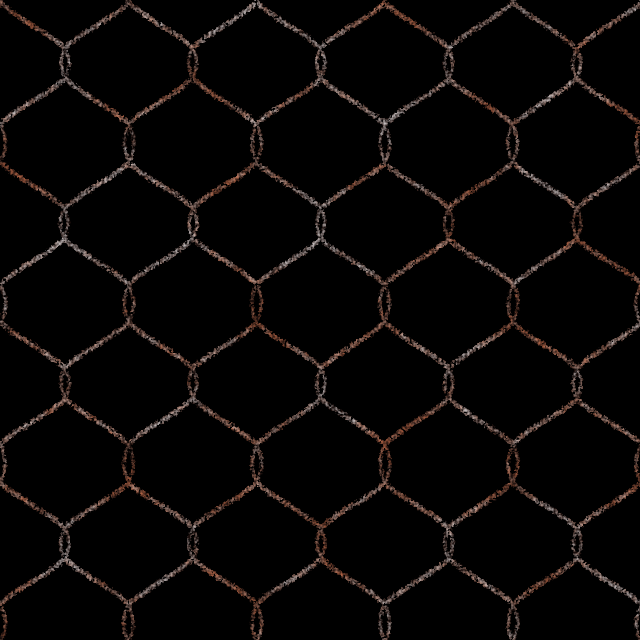
Give the GLSL for this pattern, as a Shadertoy shader.

```glsl
#define REPEATS vec2(5.0, 4.0)
#define OFFSET vec2(0.006, 0.104)
#define WIRE_RADIUS 0.0054
#define LINK_RADIUS 0.0042
#define TALL_LINK vec2(0.037, 0.118)
#define SHORT_LINK vec2(0.031, 0.093)
#define BEND 0.32
#define GRAIN 290.0
#define WANDER 0.0016
#define RUST_AMOUNT 0.52

const float HALF_PI = 1.570796;
const vec3 SHADOW = vec3(0.10, 0.055, 0.045);
const vec3 STEEL = vec3(0.70, 0.67, 0.67);
const vec3 RUST = vec3(0.64, 0.36, 0.25);

// Unit gradient for a lattice point
vec2 gradientAt(vec2 cell) {
    vec3 h = fract(cell.xyx * vec3(0.1031, 0.1030, 0.0973));
    h += dot(h, h.yzx + 33.33);
    float angle = 4.0 * HALF_PI * fract((h.x + h.y) * h.z);
    return vec2(cos(angle), sin(angle));
}

float gradientNoise(vec2 p) {
    vec2 i = floor(p), f = fract(p);
    vec2 u = f * f * f * (f * (f * 6.0 - 15.0) + 10.0);
    vec2 e = vec2(0.0, 1.0);
    float low = mix(dot(gradientAt(i), f),
                    dot(gradientAt(i + e.yx), f - e.yx), u.x);
    float high = mix(dot(gradientAt(i + e.xy), f - e.xy),
                     dot(gradientAt(i + 1.0), f - 1.0), u.x);
    return mix(low, high, u.y);
}

// Horizontal position of a strand from a tall link (y = 0) to a short one (y = 0.5)
float strand(float y) {
    float fromShort = 0.5 - y;
    if (y < TALL_LINK.y)
        return -TALL_LINK.x * cos(HALF_PI * y / TALL_LINK.y);
    if (fromShort < SHORT_LINK.y)
        return 0.5 + SHORT_LINK.x * cos(HALF_PI * fromShort / SHORT_LINK.y);
    float t = (y - TALL_LINK.y) / (0.5 - TALL_LINK.y - SHORT_LINK.y);
    return 0.5 * mix(t, smoothstep(0.0, 1.0, t), BEND);
}

// Distance to the mesh in canvas units (x) and link coverage (y)
vec2 mesh(vec2 uv) {
    vec2 p = uv * REPEATS - OFFSET;
    p = abs(fract(p + 0.5) - 0.5);
    float x = strand(p.y);
    float e = 0.004;
    float slope = (strand(p.y + e) - strand(p.y - e)) / (2.0 * e);
    slope *= REPEATS.y / REPEATS.x;
    // Neighbouring strands are mirrored across the link axes
    float gap = min(abs(p.x - x), min(abs(p.x + x), abs(1.0 - x - p.x)));
    float link = 1.0 - smoothstep(TALL_LINK.y - 0.01, TALL_LINK.y + 0.01, p.y)
               + smoothstep(0.49 - SHORT_LINK.y, 0.51 - SHORT_LINK.y, p.y);
    return vec2(gap / REPEATS.x * inversesqrt(1.0 + slope * slope), link);
}

void mainImage(out vec4 fragColor, in vec2 fragCoord) {
    vec2 uv = fragCoord / iResolution.y;
    float pixel = 1.0 / iResolution.y;

    // Slight hand-bent wander
    vec2 bent = uv + WANDER * vec2(gradientNoise(uv * 13.0),
                                   gradientNoise(uv * 13.0 + 41.7));
    vec2 wire = mesh(bent);
    float radius = mix(WIRE_RADIUS, LINK_RADIUS, wire.y);
    float across = wire.x / radius;
    float profile = 1.0 - across * across;

    // Pitted, ragged coverage
    float pits = gradientNoise(uv * GRAIN + 7.3)
               + 0.7 * gradientNoise(uv * GRAIN * 0.53 + 19.1);
    float soft = 0.1 + 0.6 * pixel / radius;
    float cover = smoothstep(-soft, soft,
                             profile - 0.45 - 0.08 * wire.y + 1.35 * pits);

    // Light along the core, broken by grain and worn stretches
    float speckle = gradientNoise(uv * GRAIN * 0.87 + 63.9);
    float wear = gradientNoise(uv * 31.0 + 5.2);
    float tone = 0.20 + 0.38 * max(profile, 0.0) + 0.85 * speckle
               + 0.35 * wear - 0.13 * wire.y;

    // Rust in broad patches with fine flecks
    float patches = 1.1 * gradientNoise(uv * 8.3 + 27.4)
                  + 0.7 * gradientNoise(uv * 74.0 + 3.8);
    float rust = clamp(RUST_AMOUNT + patches + 0.2 * across - 0.12, 0.0, 1.0);

    vec3 metal = mix(STEEL, RUST, rust);
    vec3 colour = mix(SHADOW, metal, clamp(tone, 0.0, 1.1));
    fragColor = vec4(colour * cover, 1.0);
}
```
